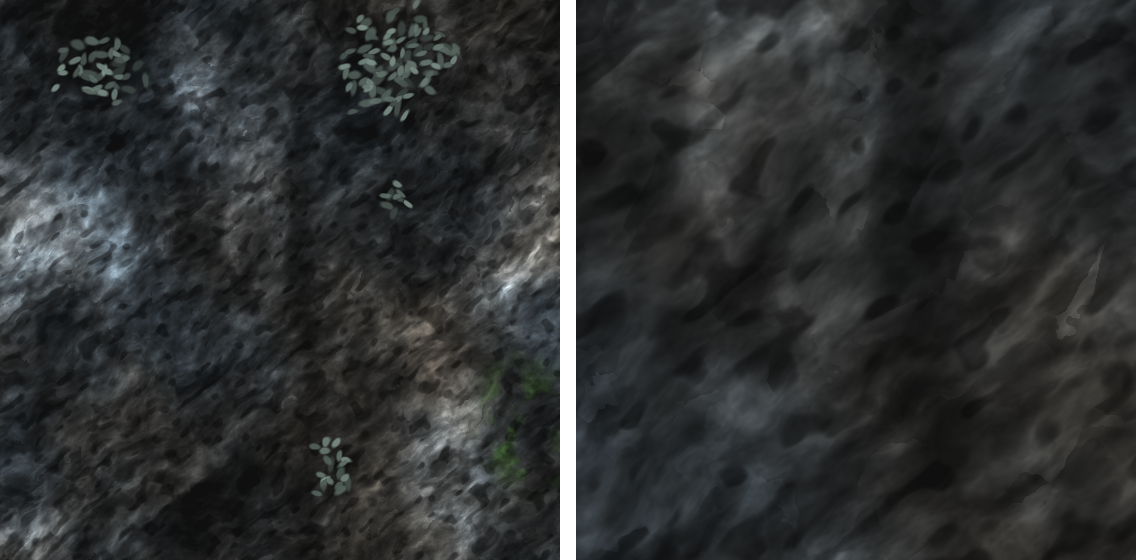
Left: the whole. Right: its middle third, enlarged.
This texture is drawn by a three.js fragment shader. Its source:

```glsl
// Draws a dark, weathered cliff face with pale bulges, a shadowed overhang and leafy tufts.
varying vec2 vUv;

const vec3 COOL_STONE = vec3(0.88, 1.0, 1.09);
const vec3 WARM_STONE = vec3(1.06, 1.0, 0.91);
const vec3 LEAF_PALE = vec3(0.44, 0.51, 0.48);
const vec3 LEAF_GREEN = vec3(0.17, 0.27, 0.12);
const float BASE_TONE = 0.148;

float hash(vec2 p) {
  vec3 q = fract(p.xyx * 0.1031);
  q += dot(q, q.yzx + 33.33);
  return fract((q.x + q.y) * q.z);
}

vec2 hash2(vec2 p) {
  return vec2(hash(p), hash(p + 57.3));
}

vec2 rotate(vec2 p, float angle) {
  float c = cos(angle), s = sin(angle);
  return vec2(c * p.x + s * p.y, c * p.y - s * p.x);
}

float valueNoise(vec2 p) {
  vec2 i = floor(p), f = fract(p);
  f = f * f * (3.0 - 2.0 * f);
  float low = mix(hash(i), hash(i + vec2(1.0, 0.0)), f.x);
  float high = mix(hash(i + vec2(0.0, 1.0)), hash(i + 1.0), f.x);
  return mix(low, high, f.y);
}

// Layered noise, centred on zero
float layers(vec2 p) {
  float sum = 0.0, weight = 0.5;
  for (int i = 0; i < 4; i++) {
    sum += weight * (valueNoise(p) - 0.5);
    p = rotate(p, 0.5) * 2.03 + 17.0;
    weight *= 0.55;
  }
  return sum;
}

// Cellular noise: x = distance to the nearest point, y = random value of its cell
vec2 cellular(vec2 p) {
  vec2 i = floor(p), best = vec2(8.0, 0.0);
  for (int y = -1; y <= 1; y++)
  for (int x = -1; x <= 1; x++) {
    vec2 cell = i + vec2(x, y);
    float d = length(cell + hash2(cell) - p);
    if (d < best.x) best = vec2(d, hash(cell + 9.1));
  }
  return best;
}

// Soft elliptical patch, 1 at its centre
float patchAt(vec2 p, vec2 centre, vec2 radius) {
  return 1.0 - smoothstep(0.25, 1.0, length((p - centre) / radius));
}

// Broad light and shade of the cliff, in log brightness
float relief(vec2 p) {
  float r = 0.85 * patchAt(p, vec2(0.06, 0.58), vec2(0.30, 0.22));
  r += 0.95 * patchAt(p, vec2(0.97, 0.52), vec2(0.18, 0.27));
  r += 0.80 * patchAt(p, vec2(0.80, 0.17), vec2(0.12, 0.42));
  r += 0.75 * patchAt(p, vec2(0.35, 0.87), vec2(0.08, 0.17));
  r += 0.90 * patchAt(p, vec2(0.02, 0.03), vec2(0.16, 0.12));
  r += 0.30 * patchAt(p, vec2(0.45, 0.62), vec2(0.11, 0.30));
  r -= 0.55 * patchAt(p, vec2(0.16, 1.0), vec2(0.30, 0.12));
  r -= 0.45 * patchAt(p, vec2(0.54, 0.62), vec2(0.04, 0.35));
  r -= 0.40 * patchAt(p, vec2(0.62, 0.95), vec2(0.07, 0.20));
  r -= 0.35 * patchAt(p, vec2(0.10, 0.76), vec2(0.17, 0.06));
  // Overhang: crisp slanted rim above, fading shadow below
  float below = 0.08 + 0.8 * (p.x - 0.27) - p.y;
  float shadow = smoothstep(0.0, 0.018, below) * (1.0 - smoothstep(0.06, 0.22, below));
  return r - 0.85 * shadow * patchAt(p, vec2(0.36, 0.13), vec2(0.20, 0.24));
}

// Where pale foliage grows
float tufts(vec2 p) {
  float t = patchAt(p, vec2(0.71, 0.89), vec2(0.13, 0.13));
  t = max(t, patchAt(p, vec2(0.185, 0.87), vec2(0.11, 0.09)));
  t = max(t, patchAt(p, vec2(0.60, 0.17), vec2(0.05, 0.08)));
  return max(t, 0.7 * patchAt(p, vec2(0.71, 0.65), vec2(0.04, 0.06)));
}

// Scattered leaves: x = coverage, y = shade
vec2 leaves(vec2 p, float scale, float seed) {
  vec2 q = p * scale, i = floor(q), leaf = vec2(0.0);
  for (int y = -1; y <= 1; y++)
  for (int x = -1; x <= 1; x++) {
    vec2 cell = i + vec2(x, y), centre = cell + hash2(cell + seed);
    float angle = 0.4 + 2.4 * (hash(cell + seed + 3.7) - 0.5);
    float d = length(rotate(q - centre, angle) * vec2(1.0, 2.0));
    float grows = step(hash(cell + seed + 8.2), 0.85 * tufts(centre / scale));
    float cover = grows * (1.0 - smoothstep(0.35, 0.75, d));
    if (cover > leaf.x) leaf = vec2(cover, hash(cell + seed + 5.5));
  }
  return leaf;
}

void main() {
  vec2 p = vUv + 0.035 * vec2(layers(vUv * 9.0), layers(vUv * 9.0 + 40.0));
  vec2 grain = rotate(p, 0.7) * vec2(0.6, 1.1);

  // Stone: streaks, diagonal strata, chipped facets and pits
  vec2 chips = cellular(grain * 48.0 + 1.5 * layers(p * 40.0));
  float tone = relief(p) + 0.9 * layers(p * vec2(9.0, 3.0));
  tone += 1.2 * layers(grain * 17.0) + 1.5 * layers(grain * 55.0);
  tone += 0.45 * (chips.y - 0.5) * (1.0 - smoothstep(0.3, 0.8, chips.x));
  tone -= 0.5 * smoothstep(0.62, 0.85, valueNoise(grain * 75.0));
  float warmth = 0.35 + 1.6 * layers(p * 5.0 + 7.0) + 0.4 * patchAt(p, vec2(0.7, 0.2), vec2(0.3, 0.5));
  vec3 colour = BASE_TONE * exp(tone) * mix(COOL_STONE, WARM_STONE, clamp(warmth, 0.0, 1.0));

  // Moss and foliage
  float moss = patchAt(p, vec2(0.95, 0.24), vec2(0.14, 0.16)) * smoothstep(-0.1, 0.15, layers(p * 22.0));
  colour = mix(colour, LEAF_GREEN * exp(2.5 * layers(p * 50.0)), 0.65 * moss);
  colour *= 1.0 - 0.3 * tufts(p);
  vec2 back = leaves(p, 42.0, 11.0), front = leaves(p, 55.0, 71.0);
  colour = mix(colour, LEAF_PALE * mix(0.45, 0.85, back.y), 0.85 * back.x);
  colour = mix(colour, LEAF_PALE * mix(0.6, 1.15, front.y), 0.9 * front.x);

  gl_FragColor = vec4(max(colour, vec3(0.055, 0.058, 0.056)), 1.0);
}
```
